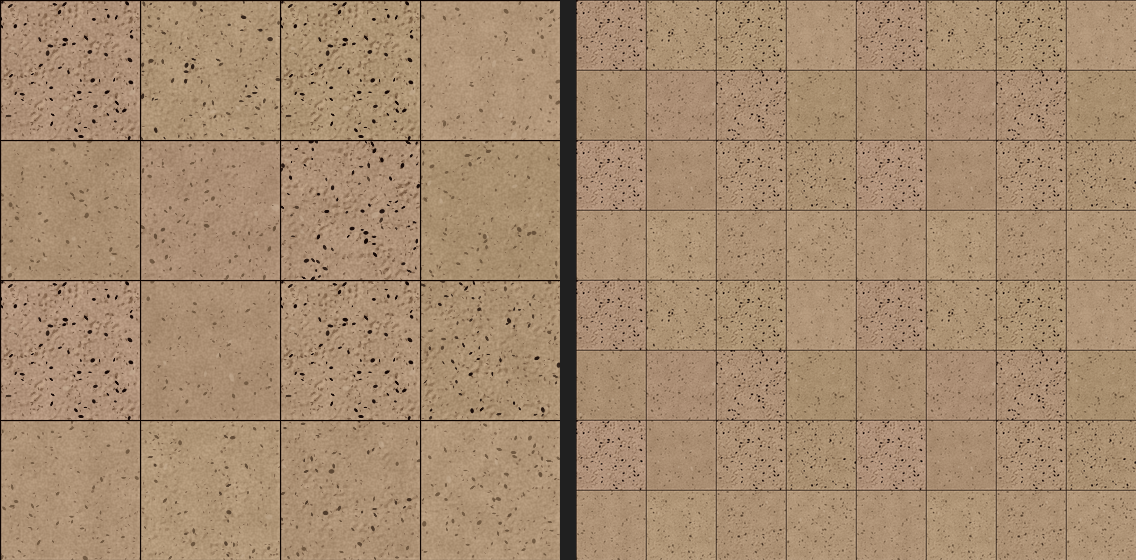
Left: one tile. Right: repeated 2 by 2.
Reproduce this texture procedurally as a WebGL 2 fragment shader.

```glsl
#version 300 es
precision highp float;
precision highp int;
// Four by four square sandstone slabs with pitted, unevenly worn faces and thin dark joints.
uniform vec2 u_resolution;
out vec4 fragColor;

// Wear of each slab: one column per vec4, from bottom to top.
const mat4 WEAR = mat4(.20, 1.0, .15, 1.0,
                       .35, .10, .25, .50,
                       .40, 1.0, .85, 1.0,
                       .25, .65, .25, .15);

// Integer hash to three values in 0..1.
vec3 hash3(ivec2 cell, int seed) {
  uvec3 v = uvec3(ivec3(cell, seed)) * 1664525u + 1013904223u;
  for (int i = 0; i < 2; i++) {
    v.x += v.y * v.z;
    v.y += v.z * v.x;
    v.z += v.x * v.y;
    v ^= v >> 16u;
  }
  return vec3(v & 65535u) / 65535.0;
}

float corner(ivec2 cell, vec2 offset, int n, int seed) {
  float a = 6.2832 * hash3((cell + n) % n, seed).x;
  return dot(vec2(cos(a), sin(a)), offset);
}

// Gradient noise with n cells per slab, wrapping at the slab edges.
float noise(vec2 p, int n, int seed) {
  p *= float(n);
  ivec2 c = ivec2(floor(p));
  vec2 f = fract(p), s = f * f * f * (f * (f * 6.0 - 15.0) + 10.0);
  float low = mix(corner(c, f, n, seed),
                  corner(c + ivec2(1, 0), f - vec2(1, 0), n, seed), s.x);
  float high = mix(corner(c + ivec2(0, 1), f - vec2(0, 1), n, seed),
                   corner(c + 1, f - 1.0, n, seed), s.x);
  return mix(low, high, s.y);
}

// Coverage by randomly turned ovals, scattered one per cell with chance "amount".
float pits(vec2 p, int n, int seed, float amount, float radius) {
  p *= float(n);
  float soft = max(2.4 * float(n) / u_resolution.y, 0.06), cover = 0.0;
  for (int y = -1; y <= 1; y++)
    for (int x = -1; x <= 1; x++) {
      ivec2 cell = (ivec2(floor(p)) + ivec2(x, y) + n) % n;
      vec3 place = hash3(cell, seed), form = hash3(cell, seed + 50);
      vec2 d = fract(p) - vec2(x, y) - 0.15 - 0.7 * place.xy;
      float c = cos(3.1416 * form.x), s = sin(3.1416 * form.x);
      d = mat2(c, s, -s, c) * d * vec2(0.8, 1.0 + form.y);
      float edge = length(d) - radius * (0.45 + 0.55 * form.z);
      cover = max(cover, step(place.z, amount) * (1.0 - smoothstep(-soft, soft, edge)));
    }
  return cover;
}

void main() {
  vec2 uv = gl_FragCoord.xy / u_resolution;
  ivec2 slab = ivec2(uv * 4.0);
  vec2 p = fract(uv * 4.0);
  float wear = WEAR[slab.x][slab.y];
  int seed = wear > 0.9 ? 3 : 11 + slab.x * 4 + slab.y;
  float rough = clamp(wear * (0.9 + 0.9 * noise(p, 4, seed + 100)), 0.0, 1.0);

  // Stone body: broad clouds, fine grain and a tone for each slab.
  vec3 tone = hash3(slab, 77) - 0.5;
  float grain = noise(p, 62, seed + 200) + 0.7 * noise(p, 35, seed + 300);
  float cloud = noise(p, 5, seed + 400) + 0.6 * noise(p, 12, seed + 500);
  float light = 0.58 + 0.5 * cloud + (0.75 + 0.5 * rough) * grain + 0.5 * tone.x;
  vec3 color = mix(vec3(0.64, 0.53, 0.42), vec3(0.71, 0.60, 0.49), light);
  color += tone.y * vec3(0.01, -0.01, 0.025);

  // Flaked relief, lit from the upper left.
  float relief = noise(p, 28, seed + 600) - noise(p + vec2(-0.009, 0.009), 28, seed + 600);
  float flakes = rough * smoothstep(-0.15, 0.25, noise(p, 7, seed + 700));
  color = mix(color, vec3(0.40, 0.28, 0.18), 0.65 * flakes * smoothstep(0.08, 0.4, relief));
  color = mix(color, vec3(0.80, 0.69, 0.57), 0.6 * flakes * smoothstep(0.08, 0.4, -relief));

  // Pale chips, small specks and larger pits.
  color = mix(color, vec3(0.79, 0.70, 0.60), 0.5 * pits(p, 8, seed + 800, 0.05, 0.20));
  float specks = pits(p, 34, seed + 900, 0.09 + 0.12 * rough, 0.30);
  color = mix(color, vec3(0.36, 0.25, 0.17), (0.45 + 0.3 * rough) * specks);
  float holes = pits(p, 20, seed + 1000, 0.11 + 0.08 * rough, 0.33);
  vec3 holeColor = mix(vec3(0.38, 0.29, 0.20), vec3(0.07, 0.02, 0.01), smoothstep(0.2, 0.8, rough));
  color = mix(color, holeColor, (0.72 + 0.28 * rough) * holes);

  // Slightly pale slab rims, then joints along the left and top of each slab.
  vec2 rim = min(p, 1.0 - p);
  color += 0.025 * (1.0 - smoothstep(0.008, 0.03, min(rim.x, rim.y)));
  vec2 fromJoint = abs(fract(uv * 4.0 + vec2(-0.004, 0.004) + 0.5) - 0.5) / 4.0;
  vec2 joint = clamp((0.0011 - fromJoint) * u_resolution + 0.5, 0.0, 1.0);
  color = mix(color, vec3(0.05, 0.01, 0.0), max(joint.x, joint.y));

  fragColor = vec4(color, 1.0);
}
```
